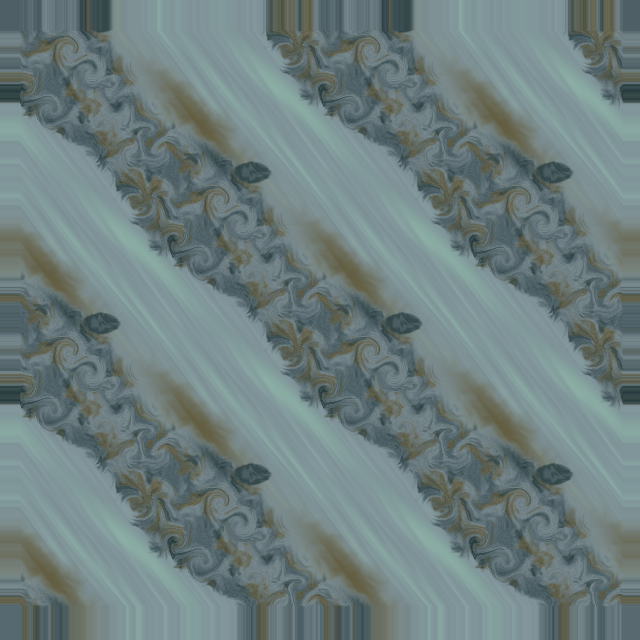
A WebGL 1 fragment shader for this texture:

```glsl
precision highp float;
uniform vec2 u_resolution;

#define TAU 6.28319
#define TILES 3.0
#define SWIRL_CELLS 7.0
#define SWIRL_TURN 4.2
#define INSET_LOW vec2(0.031, 0.052)
#define INSET_HIGH vec2(0.974, 0.953)
#define MIST vec3(0.495, 0.570, 0.595)
#define MINT vec3(0.555, 0.710, 0.655)
#define STONE vec3(0.445, 0.510, 0.530)
#define SLATE vec3(0.310, 0.385, 0.410)
#define DEEP vec3(0.165, 0.245, 0.255)
#define OCHRE vec3(0.370, 0.335, 0.205)

vec2 hash2(vec2 p) {
  return fract(sin(vec2(dot(p, vec2(127.1, 311.7)), dot(p, vec2(269.5, 183.3)))) * 4375.85);
}

// Layered sines; integer frequencies keep the unit tile seamless
float waves(vec2 p, vec2 k, float seed) {
  float sum = 0.0, weight = 0.42;
  for (int i = 0; i < 7; i++) {
    float fi = float(i);
    sum += weight * sin(TAU * dot(k, p) + 2.2 * sum + seed + fi * 2.3);
    k = vec2(k.x - k.y, k.x + k.y);
    weight *= 0.76;
  }
  return sum;
}

// One vortex per jittered cell
vec2 swirl(vec2 p) {
  vec2 base = floor(p * SWIRL_CELLS), shift = vec2(0.0);
  for (int j = -1; j <= 1; j++) {
    for (int i = -1; i <= 1; i++) {
      vec2 cell = base + vec2(float(i), float(j));
      vec2 rnd = hash2(mod(cell, SWIRL_CELLS));
      vec2 d = p - (cell + 0.2 + 0.6 * rnd) / SWIRL_CELLS;
      float fall = exp(-dot(d, d) * SWIRL_CELLS * SWIRL_CELLS * 7.0);
      float turn = SWIRL_TURN * (rnd.x - 0.35) * 1.7 * fall;
      float c = cos(turn), s = sin(turn);
      shift += vec2(c * d.x - s * d.y, s * d.x + c * d.y) - d;
    }
  }
  return p + shift;
}

// Fine strands drawn out along the diagonal
float strands(vec2 q) {
  float sum = 0.0;
  for (int i = 1; i <= 5; i++) {
    float fi = float(i);
    float bend = 2.0 * sin(TAU * dot(vec2(1.0, 2.0), q) + fi * 1.9);
    sum += sin(TAU * dot(vec2(fi, 7.0 * fi + 2.0), q) + bend + 1.5 * sum) / (1.0 + 0.4 * fi);
  }
  return sum * 0.4;
}

vec2 nearest(vec2 d) { return fract(d + 0.5) - 0.5; }

float bump(float x, float center, float width) {
  float d = (fract(x - center + 0.5) - 0.5) / width;
  return exp(-d * d);
}

float spot(vec2 q, vec2 center, vec2 radius) {
  vec2 d = nearest(q - center) / radius;
  return exp(-dot(d, d));
}

void main() {
  // Clamping stretches the border into straight bands
  vec2 p = clamp(gl_FragCoord.xy / u_resolution, INSET_LOW, INSET_HIGH);
  vec2 q = vec2(p.x - p.y + 1.0, p.x + p.y - 1.0) * TILES * 0.70711;

  vec2 w = swirl(q);
  w += 0.016 * vec2(waves(q, vec2(2.0, 3.0), 1.0), waves(q, vec2(3.0, -2.0), 4.0));
  float broad = waves(w, vec2(1.0, 3.0), 0.7);
  float mottled = waves(w, vec2(2.0, 5.0), 3.1);
  float rust = waves(w, vec2(1.0, 4.0), 5.4);
  float hair = sin(TAU * dot(vec2(8.0, 30.0), w) + 3.0 * broad) * (0.5 + 0.5 * mottled);
  float silk = strands(q);

  // Pale silky band
  float along = q.x;
  float across = q.y + 0.008 * silk;
  vec3 color = MIST + 0.022 * silk;
  float mint = 0.75 * bump(across, 0.635, 0.045) * (0.65 + 0.35 * cos(TAU * (along - 0.3)));
  mint += 0.35 * bump(across, 0.44, 0.09) * (0.6 + 0.6 * silk);
  mint += 0.18 * smoothstep(0.1, 0.8, silk);
  color = mix(color, MINT, clamp(mint, 0.0, 1.0));
  float stain = bump(across + 0.025 * broad, 0.255, 0.07);
  stain *= 0.48 + 0.38 * cos(TAU * (along - 0.07)) + 0.12 * silk;
  color = mix(color, OCHRE, clamp(stain, 0.0, 0.85));

  // Churned rock with ragged edges
  float x = fract(q.y - 0.5) + 0.026 * broad + 0.012 * hair;
  float low = 0.245 + 0.05 * cos(TAU * (along - 0.85));
  float high = 0.70 + 0.055 * cos(TAU * (along - 0.40));
  float rockMask = smoothstep(low - 0.015, low + 0.02, x);
  rockMask *= 1.0 - smoothstep(high - 0.045, high + 0.03, x);
  vec3 rock = mix(STONE, SLATE, smoothstep(-0.35, 0.65, broad));
  rock = mix(rock, OCHRE, 0.68 * smoothstep(0.0, 0.95, rust + 0.8 * spot(q, vec2(0.16, 0.89), vec2(0.16, 0.05))));
  float rim = bump(x, low + 0.045, 0.05) * (0.65 + 0.35 * cos(TAU * (along - 0.3)));
  float wedge = spot(q, vec2(0.24, 0.19), vec2(0.13, 0.035));
  float curl = spot(w, vec2(0.52, 0.02), vec2(0.035, 0.025));
  float shade = 0.6 * smoothstep(0.25, 1.1, mottled) + 0.55 * rim * (0.7 + 0.5 * mottled);
  rock = mix(rock, DEEP, clamp(shade + 0.75 * wedge + 0.7 * curl, 0.0, 0.9));
  rock += 0.022 * hair + 0.018 * sin(TAU * 3.0 * mottled);
  color = mix(color, rock, rockMask);

  // Dark oval pebble
  vec2 d = nearest(q - vec2(0.406, 0.262));
  float oval = length(vec2((d.x + d.y) / 0.122, (d.x - d.y) / 0.072)) + 0.07 * broad;
  vec3 pebble = mix(DEEP, SLATE, 0.45 + 0.35 * sin(6.0 * oval + 3.0 * mottled));
  color = mix(color, pebble, 0.9 * (1.0 - smoothstep(0.88, 1.08, oval)));

  gl_FragColor = vec4(clamp(color, 0.0, 1.0), 1.0);
}
```
